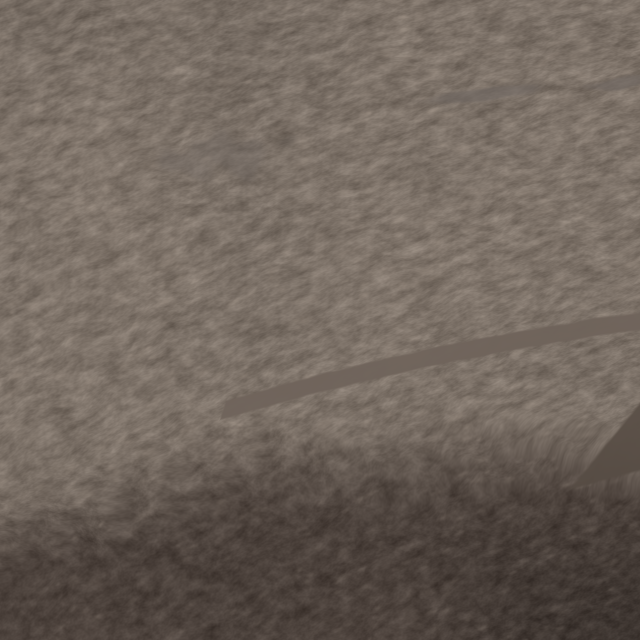
Write a three.js fragment shader that draws this texture.

```glsl
// Weathered ground with fine slanted grain, fading into shadow at the bottom.
// Stretched gradient noise forms the grain, soft ellipses the pale flecks,
// and distance functions the smooth band, the corner wedge and the smears.
varying vec2 vUv;

const vec3 SHADOW = vec3(0.295, 0.255, 0.232);
const vec3 GROUND = vec3(0.487, 0.444, 0.406);
const vec3 FLECK = vec3(0.665, 0.610, 0.560);
const vec3 BAND = vec3(0.438, 0.392, 0.358);
const vec3 WEDGE = vec3(0.365, 0.322, 0.288);
const vec3 SMEAR = vec3(0.430, 0.398, 0.378);

float hash(vec2 p) {
  return fract(sin(dot(p, vec2(127.1, 311.7))) * 43758.5453);
}

vec2 rotate(vec2 p, float angle) {
  float c = cos(angle), s = sin(angle);
  return vec2(c * p.x + s * p.y, c * p.y - s * p.x);
}

float cornerSlope(vec2 cell, vec2 offset) {
  float angle = 6.2832 * hash(cell);
  return dot(vec2(cos(angle), sin(angle)), offset);
}

// Gradient noise, roughly -0.7 to 0.7
float noise(vec2 p) {
  vec2 i = floor(p), f = fract(p);
  vec2 u = f * f * f * (f * (f * 6.0 - 15.0) + 10.0);
  vec2 e = vec2(1.0, 0.0);
  float low = mix(cornerSlope(i, f), cornerSlope(i + e.xy, f - e.xy), u.x);
  float high = mix(cornerSlope(i + e.yx, f - e.yx), cornerSlope(i + e.xx, f - e.xx), u.x);
  return mix(low, high, u.y);
}

// Layers of noise from broad patches to fine grit
float grain(vec2 p, vec2 stretch) {
  float sum = 0.0, weight = 0.28;
  vec2 q = p * stretch;
  for (int i = 0; i < 5; i++) {
    sum += weight * noise(q + float(i) * 17.3);
    q = rotate(q, 0.06) * 1.85;
    weight *= (i == 0) ? 1.75 : 0.72;
  }
  return sum;
}

// Sparse soft ellipses, one at most in each cell
float flecks(vec2 p, vec2 density, float share) {
  vec2 q = p * density;
  vec2 home = floor(q);
  float light = 0.0;
  for (int y = -1; y <= 1; y++) {
    for (int x = -1; x <= 1; x++) {
      vec2 cell = home + vec2(float(x), float(y));
      float pick = hash(cell + 5.7);
      vec2 center = cell + vec2(hash(cell + 1.3), hash(cell + 8.1));
      vec2 d = rotate(q - center, 0.8 * (hash(cell + 3.9) - 0.5));
      float size = mix(0.22, 0.46, hash(cell + 6.2));
      float blob = exp(-dot(d, d) / (size * size));
      light += step(pick, share) * blob * mix(0.25, 1.0, hash(cell + 2.4));
    }
  }
  return min(light, 1.0);
}

// Curved smooth band rising to the right edge
float bandMask(vec2 p, float wobble) {
  float t = p.x - 0.345;
  float middle = 0.358 + 0.294 * t - 0.123 * t * t;
  float halfWidth = 0.0135 + 0.0025 * wobble;
  float across = abs(p.y - middle) - halfWidth;
  float end = 0.35 * (p.y - middle) - t + 0.004;
  return 1.0 - smoothstep(-0.002, 0.0025, max(across, end));
}

// Triangle cut off by the right edge
float wedgeMask(vec2 p) {
  float upper = dot(p - vec2(0.89, 0.235), vec2(-0.775, 0.632));
  float lower = dot(p - vec2(0.89, 0.235), vec2(0.263, -0.965));
  return 1.0 - smoothstep(-0.003, 0.003, max(upper, lower));
}

float smearMask(vec2 p, vec2 center, vec2 size, float ragged) {
  vec2 d = rotate(p - center, 0.13) / size;
  return 1.0 - smoothstep(0.5, 1.1, length(d) + ragged);
}

void main() {
  vec2 p = vUv;
  float broad = noise(p * 4.0 + 2.0);
  float ragged = noise(p * vec2(22.0, 30.0));

  // Shadow edge, highest to the right of the middle
  float edge = 0.17 + 0.34 * p.x - 0.24 * p.x * p.x + 0.05 * broad + 0.02 * ragged;
  float lit = smoothstep(-0.10, 0.09, p.y - edge);

  // Grain runs steeper and rounder towards the bottom
  vec2 q = rotate(p - 0.5, mix(0.52, 0.26, p.y));
  q += 0.006 * vec2(noise(p * 13.0), noise(p * 13.0 + 40.0));
  float texture_ = grain(q, mix(vec2(19.0, 30.0), vec2(15.0, 36.0), lit));
  float pale = flecks(q, vec2(34.0, 82.0), 0.30);
  float glints = flecks(q + 3.1, vec2(46.0, 105.0), 0.10);

  vec3 color = mix(SHADOW, GROUND, lit);
  color *= 1.0 + 0.05 * broad - 0.05 * smoothstep(0.75, 1.0, p.y) * (1.0 - p.x);
  color *= 1.0 - 0.20 * smoothstep(0.55, 1.0, p.x) * (1.0 - smoothstep(0.0, 0.28, p.y));
  color += mix(0.125, 0.170, lit) * texture_ * vec3(1.0, 0.97, 0.94);
  float fleckGain = mix(0.55, 1.0, lit);
  color = mix(color, FLECK, fleckGain * (0.26 * pale + 0.34 * glints));

  // Faint worn smears in the upper part
  float smear = smearMask(p, vec2(0.755, 0.853), vec2(0.11, 0.011), 0.5 * ragged);
  smear = max(smear, smearMask(p, vec2(0.96, 0.868), vec2(0.06, 0.010), 0.7 * ragged));
  smear = max(smear, 0.6 * smearMask(p, vec2(0.345, 0.755), vec2(0.10, 0.034), ragged));
  color = mix(color, SMEAR, 0.65 * smear);

  color = mix(color, BAND * (1.0 + 0.02 * broad), 0.97 * bandMask(p, ragged));
  color = mix(color, WEDGE * (0.92 + 0.5 * (p.y - 0.23)), 0.97 * wedgeMask(p));
  gl_FragColor = vec4(color, 1.0);
}
```
